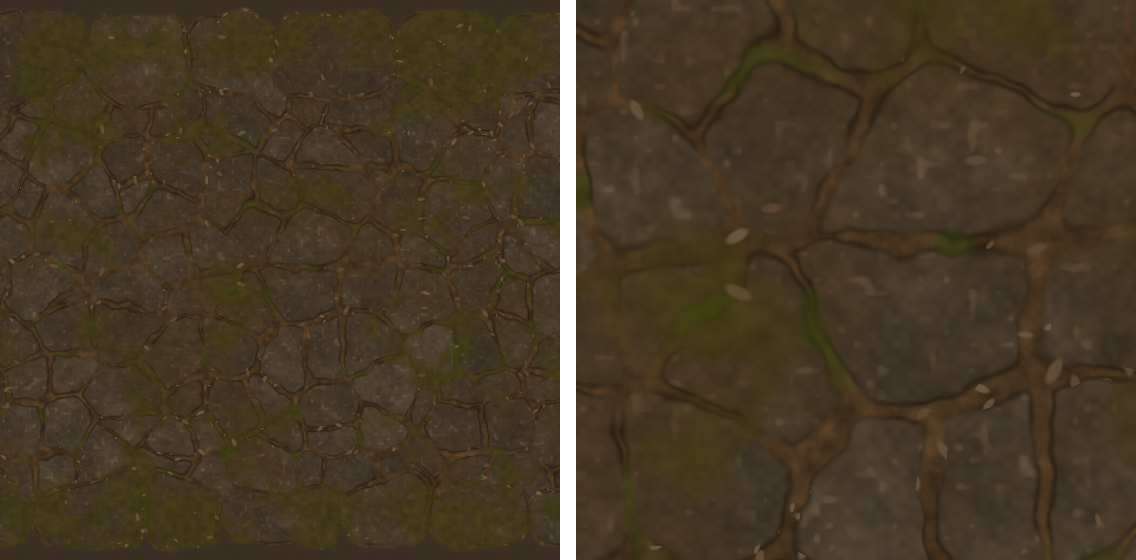
Left: the whole. Right: its middle third, enlarged.
This texture is drawn by a Shadertoy shader. Its source:

```glsl
// Old mossy cobblestone path: irregular field stones between two kerb courses.
#define STONES 11.5       // field stones across the canvas
#define SIZE_SPREAD 0.5   // variation of stone size
#define KERBS 5.5         // kerb stones across the canvas
#define KERB_DEPTH 0.15   // inner edge of the kerb course
#define MARGIN 0.022      // bare soil band at top and bottom
#define JOINT 0.0036      // half width of the joints
#define MOSS 0.15         // extra moss on the kerbs
#define LITTER 0.6        // share of litter cells filled in joints
#define GRAIN 0.30        // strength of the stone grain

const vec3 SOIL = vec3(0.228, 0.182, 0.141);
const vec3 STONE_DARK = vec3(0.232, 0.188, 0.142), STONE_LIGHT = vec3(0.302, 0.254, 0.198);
const vec3 DIRT = vec3(0.268, 0.213, 0.132), MORTAR = vec3(0.288, 0.211, 0.127);
const vec3 MOSS_OLIVE = vec3(0.255, 0.224, 0.072), MOSS_GREEN = vec3(0.215, 0.255, 0.055);
const vec3 LEAF_RED = vec3(0.385, 0.285, 0.200), LEAF_PALE = vec3(0.480, 0.420, 0.325);

float hash(vec2 p) { return fract(sin(dot(p, vec2(127.1, 311.7))) * 43758.5453); }
vec2 hash2(vec2 p) { return vec2(hash(p), hash(p + 57.3)); }

float noise(vec2 p) {
    vec2 i = floor(p), f = fract(p);
    f = f * f * (3.0 - 2.0 * f);
    return mix(mix(hash(i), hash(i + vec2(1, 0)), f.x),
               mix(hash(i + vec2(0, 1)), hash(i + vec2(1, 1)), f.x), f.y);
}

float fbm(vec2 p) {
    float sum = 0.0, amp = 0.53;
    for (int i = 0; i < 4; i++, amp *= 0.5) {
        sum += amp * noise(p);
        p = mat2(1.6, 1.2, -1.2, 1.6) * p + 7.7;
    }
    return sum;
}

// Offset to the stone centre of a cell, and its size weight
vec3 site(vec2 cell, vec2 p) {
    return vec3(cell + 0.05 + 0.9 * hash2(cell) - p, SIZE_SPREAD * hash(cell + 19.7));
}

// Weighted Voronoi: x = rounded distance to the joint, yz = stone id
vec3 fieldStones(vec2 p) {
    vec2 base = floor(p) - 3.0, id = base;
    vec3 best = vec3(0);
    float nearest = 1e3, sum = 1e-9;
    for (int k = 0; k < 49; k++) {
        vec2 cell = base + vec2(k % 7, k / 7);
        vec3 s = site(cell, p);
        float d = dot(s.xy, s.xy) - s.z;
        if (d < nearest) { nearest = d; best = s; id = cell; }
    }
    for (int k = 0; k < 49; k++) {
        vec2 cell = base + vec2(k % 7, k / 7);
        vec3 s = site(cell, p);
        float gap = (dot(s.xy, s.xy) - s.z - nearest) / (2.0 * max(length(s.xy - best.xy), 0.05));
        if (cell != id) sum += exp(-32.0 * gap);
    }
    return vec3(max(-log(sum) / 32.0, 0.0), id);
}

float kerbJoint(float i, float side) { return i + 0.45 * (hash(vec2(i, side)) - 0.5); }

// Signed distance to a rounded kerb stone, and its index
vec2 kerbStone(float x, float depth, float side) {
    float u = x * KERBS + side * 0.2, i = floor(u);
    i += step(kerbJoint(i + 1.0, side), u) - step(u, kerbJoint(i, side));
    float lo = kerbJoint(i, side), hi = kerbJoint(i + 1.0, side);
    vec2 halfSize = 0.5 * vec2((hi - lo) / KERBS, KERB_DEPTH - MARGIN);
    vec2 offset = vec2((u - 0.5 * (lo + hi)) / KERBS, depth - 0.5 * (KERB_DEPTH + MARGIN));
    vec2 q = abs(offset) - halfSize + 0.045;
    return vec2(length(max(q, 0.0)) + min(max(q.x, q.y), 0.0) - 0.045, i);
}

// Opacity and tone of scattered leaf flakes
vec2 litter(vec2 p, float share) {
    vec2 result = vec2(0);
    for (int k = 0; k < 9; k++) {
        vec2 cell = floor(p) + vec2(k % 3, k / 3) - 1.0;
        float a = 6.283 * hash(cell + 3.1), size = hash(cell + 8.4);
        vec2 q = mat2(cos(a), sin(a), -sin(a), cos(a)) * (p - cell - hash2(cell + 5.0));
        float d = length(q / (vec2(0.36, 0.16) * (0.5 + size * size)));
        float flake = smoothstep(1.25, 0.65, d) * step(hash(cell + 31.0), share);
        if (flake > result.x) result = vec2(flake, hash(cell + 44.0));
    }
    return result;
}

void mainImage(out vec4 fragColor, in vec2 fragCoord) {
    vec2 p = fragCoord / iResolution.xy;
    vec2 warp = vec2(fbm(p * 14.0), fbm(p * 14.0 + 40.0)) - 0.5;
    vec2 w = p + 0.035 * warp + 0.004 * (vec2(noise(p * 75.0), noise(p * 75.0 + 9.0)) - 0.5);
    float side = sign(p.y - 0.5), depth = 0.5 - abs(p.y - 0.5);
    // Stone layout
    vec3 field = fieldStones(w * STONES + 3.0);
    float wobble = 0.11 * (noise(vec2(p.x * 8.0, side * 9.0)) - 0.5) * smoothstep(0.05, 0.14, depth);
    vec2 kerb = kerbStone(w.x, depth + wobble + 0.03 * warp.y, side);
    bool isKerb = kerb.x < 0.0;
    float edge = isKerb ? -kerb.x : min(field.x / STONES, kerb.x);
    vec2 id = isKerb ? vec2(kerb.y, side * 70.0) : field.yz;
    float jointWidth = JOINT * (0.2 + 1.7 * noise(p * 21.0));
    float stone = smoothstep(jointWidth - 0.0015, jointWidth + 0.002, edge);
    // Stone faces with worn patches, dust and grain
    float patches = fbm(p * 26.0 + id), fine = noise(p * 210.0) - 0.5;
    float tone = 0.46 + 0.65 * (hash(id + 2.0) - 0.5) + 1.2 * (patches - 0.5);
    vec3 face = mix(STONE_DARK, STONE_LIGHT, clamp(tone, 0.0, 1.2));
    float dust = smoothstep(0.42, 0.75, fbm(p * 11.0 + 11.0));
    face = mix(face, DIRT, 0.65 * min(dust + 0.6 * exp(-edge / 0.006), 1.0));
    face *= 1.0 + GRAIN * (0.55 * fine + fbm(p * 80.0) - 0.5);
    face *= 1.0 + 0.25 * smoothstep(0.76, 0.95, noise(p * 130.0 + 17.0));
    // Crumbly joints and the broken dark line around each stone
    vec3 soil = MORTAR * (0.62 + 0.75 * fbm(p * 95.0));
    vec3 color = mix(soil, face, stone * (1.0 - 0.3 * dust));
    float rim = (edge - jointWidth - 0.0005) / 0.002;
    color *= 1.0 - 0.32 * exp(-rim * rim) * smoothstep(0.2, 0.7, noise(p * 30.0 + 3.0));
    // Moss on kerbs and in joints
    float growth = fbm(p * 12.0 + 23.0) + MOSS * smoothstep(0.20, 0.09, depth) + 0.05 * (1.0 - stone);
    float moss = smoothstep(0.50, 0.78, growth + 0.35 * (fbm(p * 45.0) - 0.5));
    color = mix(color, MOSS_OLIVE * (0.75 + 0.5 * fbm(p * 90.0)), 0.78 * moss);
    float green = smoothstep(0.72, 0.9, noise(p * 27.0 + 5.0)) * smoothstep(0.008, 0.002, edge);
    color = mix(color, MOSS_GREEN, 0.55 * green);
    // Leaf litter, mostly caught in the joints
    float caught = smoothstep(jointWidth + 0.005, jointWidth, edge);
    float share = 0.015 + LITTER * caught * smoothstep(0.4, 0.8, noise(p * 13.0 + 61.0));
    vec2 leaf = litter(p * 62.0, share);
    color = mix(color, mix(LEAF_RED, LEAF_PALE, leaf.y), 0.7 * leaf.x);
    // Bare soil outside the kerbs
    float bare = smoothstep(-0.004, 0.004, kerb.x) * smoothstep(0.09, 0.05, depth);
    fragColor = vec4(mix(color, SOIL * (1.0 + 0.04 * fine), bare), 1.0);
}
```
